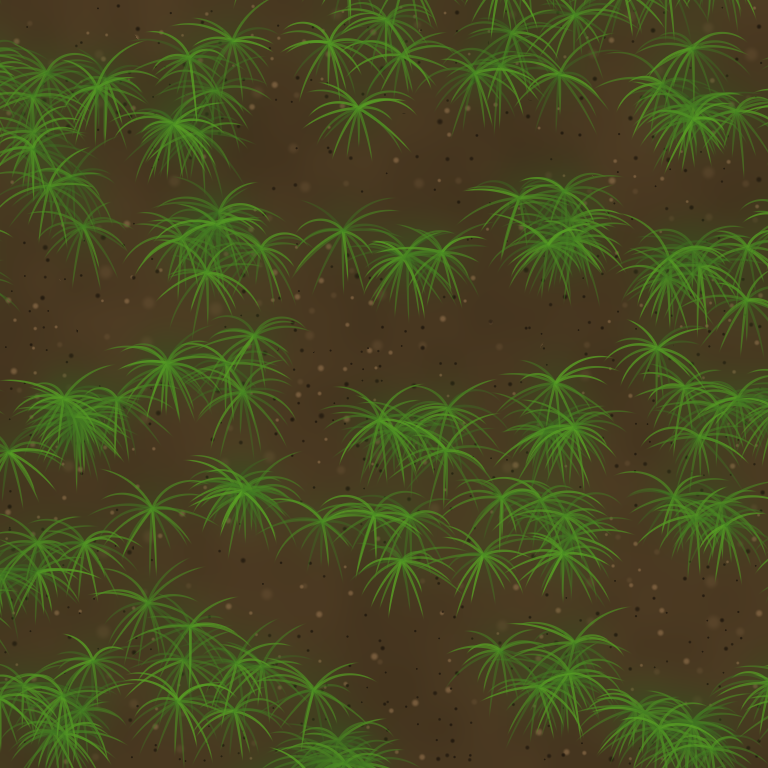
Write a WebGL 2 fragment shader that draws this texture.

```glsl
#version 300 es
precision highp float;
// Clumps of thin arching grass blades scattered over dark brown speckled soil.

uniform vec2 u_resolution;
out vec4 fragColor;

const float PI = 3.14159;
const float CLUMP_CELL = 0.2;       // spacing of the clumps
const float CLUMP_JITTER = 0.5;     // share of a cell a clump may wander
const vec2 CLUMP_SPREAD = vec2(0.066, 0.052);
const float STRAY_SPREAD = 1.6;     // extra reach of the last tuft in a clump
const int MAX_TUFTS = 7;
const int BLADES = 16;
const float BLADE_MIN = 0.05;
const float BLADE_MAX = 0.098;
const float BLADE_HALF_WIDTH = 0.0018;
const float UNDERGROWTH_RADIUS = 0.042;

const vec3 SOIL_DARK = vec3(0.255, 0.195, 0.112);
const vec3 SOIL_LIGHT = vec3(0.315, 0.24, 0.142);
const vec3 PEBBLE = vec3(0.56, 0.43, 0.29);
const vec3 PIT = vec3(0.11, 0.08, 0.045);
const vec3 UNDERGROWTH = vec3(0.22, 0.33, 0.125);
const vec3 BLADE_DULL = vec3(0.23, 0.45, 0.13);
const vec3 BLADE_BRIGHT = vec3(0.35, 0.64, 0.14);

float hash(vec2 p) {
  return fract(sin(dot(p, vec2(127.1, 311.7))) * 43758.5453);
}

vec2 hash2(vec2 p) {
  return vec2(hash(p), hash(p + 17.3));
}

vec4 hash4(vec2 p) {
  return vec4(hash2(p), hash2(p + 41.9));
}

float valueNoise(vec2 p) {
  vec2 i = floor(p), f = fract(p);
  f = f * f * (3.0 - 2.0 * f);
  return mix(mix(hash(i), hash(i + vec2(1, 0)), f.x),
             mix(hash(i + vec2(0, 1)), hash(i + vec2(1, 1)), f.x), f.y);
}

// Soft round speck, at most one per grid cell; radius is in cell units.
float speck(vec2 uv, float cells, float radius, float chance, float seed) {
  vec2 p = uv * cells, id = floor(p);
  vec4 h = hash4(id + seed);
  float r = radius * mix(0.4, 1.0, h.z * h.z);
  float d = length(fract(p) - mix(vec2(0.25), vec2(0.75), h.xy));
  return step(h.w, chance) * (1.0 - smoothstep(0.2 * r, r, d));
}

vec3 soil(vec2 uv) {
  float tone = 0.65 * valueNoise(uv * 6.0) + 0.35 * valueNoise(uv * 19.0 + 5.0);
  vec3 color = mix(SOIL_DARK, SOIL_LIGHT, tone);
  float patches = smoothstep(0.2, 0.8, valueNoise(uv * 4.0 + 9.0));
  color = mix(color, PEBBLE, 0.2 * speck(uv, 19.0, 0.25, 0.35, 3.0));
  color = mix(color, PEBBLE, 0.65 * speck(uv, 32.0, 0.22, 0.15 + 0.25 * patches, 11.0));
  color = mix(color, PIT, 0.8 * speck(uv, 43.0, 0.2, 0.1 + 0.3 * patches, 29.0));
  return mix(color, PIT, 0.7 * speck(uv, 27.0, 0.15, 0.3, 53.0));
}

// Coverage of a circular arc that leaves the root along an angle measured
// from straight down, and droops back towards it.
float bladeCoverage(vec2 p, float angle, float bend, float len, float px) {
  vec2 dir = vec2(sin(angle), -cos(angle));
  vec2 inward = sign(angle) * vec2(dir.y, -dir.x);
  float radius = len / bend;
  vec2 v = p - inward * radius;
  float d = abs(length(v) - radius);
  if (d > BLADE_HALF_WIDTH + px) return 0.0;
  float t = atan(dot(v, dir), -dot(v, inward)) * radius / len;
  float width = BLADE_HALF_WIDTH * (1.0 - 0.8 * t * t);
  float ends = smoothstep(-0.03, 0.04, t) * (1.0 - smoothstep(0.8, 1.0, t));
  return ends * clamp((width - d) / px + 0.5, 0.0, 1.0);
}

vec3 drawTuft(vec3 color, vec2 p, vec2 seed, float px) {
  float under = exp(-dot(p, p) / (UNDERGROWTH_RADIUS * UNDERGROWTH_RADIUS));
  color = mix(color, UNDERGROWTH, 0.3 * under);
  for (int i = 0; i < BLADES; i++) {
    vec4 h = hash4(seed + float(i) * vec2(1.37, 2.11));
    float angle = ((float(i) + h.x) / float(BLADES) * 2.0 - 1.0) * PI * 0.92;
    float bend = max(abs(angle) * mix(0.3, 0.85, h.y), 0.06);
    float len = mix(BLADE_MIN, BLADE_MAX, h.z);
    float cover = bladeCoverage(p, angle, bend, len, px);
    color = mix(color, mix(BLADE_DULL, BLADE_BRIGHT, h.w), cover * mix(0.35, 0.8, h.w));
  }
  return color;
}

void main() {
  float size = min(u_resolution.x, u_resolution.y);
  vec2 uv = gl_FragCoord.xy / size;
  float px = 1.0 / size;
  vec3 color = soil(uv);

  // Clumps from the neighbouring cells, back to front
  vec2 home = floor(uv / CLUMP_CELL);
  for (int y = 1; y >= -1; y--) {
    for (int x = -1; x <= 1; x++) {
      vec2 id = home + vec2(x, y);
      vec4 h = hash4(id + 7.7);
      vec2 center = (id + 0.5 + CLUMP_JITTER * (h.xy - 0.5)) * CLUMP_CELL;
      int tufts = 4 + int(h.z * float(MAX_TUFTS - 3));
      for (int k = 0; k < tufts; k++) {
        vec2 seed = id * 3.7 + float(k) * vec2(5.3, 9.1);
        vec2 offset = (hash2(seed) * 2.0 - 1.0) * CLUMP_SPREAD;
        if (k == tufts - 1) offset *= STRAY_SPREAD;
        vec2 p = uv - center - offset;
        if (dot(p, p) < BLADE_MAX * BLADE_MAX) color = drawTuft(color, p, seed + 23.0, px);
      }
    }
  }
  fragColor = vec4(color, 1.0);
}
```
